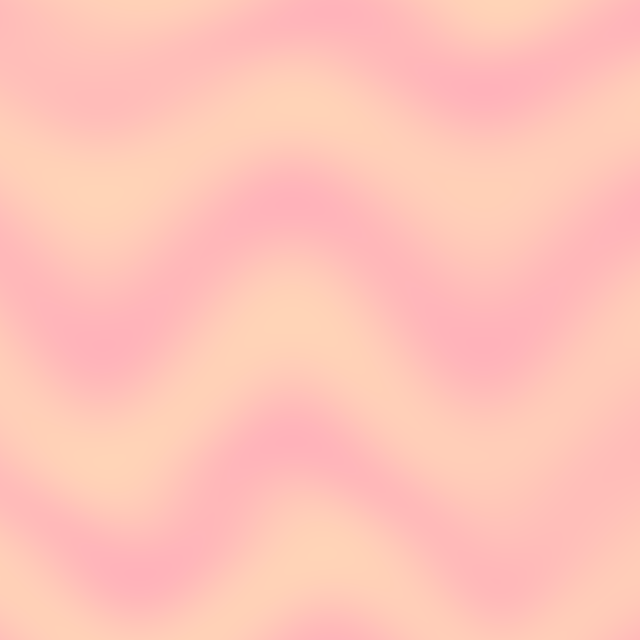
A Shadertoy shader for this background:

```glsl
#define PINK vec3(1.0, 0.698, 0.729)
#define PEACH vec3(1.0, 0.832, 0.718)
#define BAND_COUNT 2.9
#define BAND_SHIFT 0.727
#define WAVE_LENGTH 0.6
#define WAVE_START 0.157
#define WAVE_HEIGHT vec2(0.21, 0.30)
#define DRIFT 0.075
#define EDGE_SKEW 0.06
#define PEACH_BIAS 0.14
#define SLOPE_CONTRAST 0.74
#define RIGHT_DIM 0.12

const float TAU = 6.2831853;

// Soft elliptical patch, 1 at its centre
float softPatch(vec2 p, vec2 centre, vec2 radius) {
    vec2 d = (p - centre) / radius;
    return exp(-0.5 * dot(d, d));
}

// Band position in cycles; whole numbers are peach, halves are pink
float bandPhase(vec2 p, float wave) {
    float height = mix(WAVE_HEIGHT.x, WAVE_HEIGHT.y, smoothstep(0.2, 0.55, p.y));
    float drift = DRIFT * cos(TAU * (p.y - 0.28) / 0.76);
    float stretch = 0.12 * smoothstep(0.70, 0.95, p.y);
    return BAND_COUNT * p.y - BAND_SHIFT + drift - stretch - height * wave;
}

void mainImage(out vec4 fragColor, in vec2 fragCoord) {
    vec2 p = fragCoord / iResolution.xy;
    p.y = 1.0 - p.y; // depth below the top edge

    // Undulating bands, leaning right near the top and bottom
    float lean = smoothstep(0.12, 0.0, p.y) + smoothstep(0.70, 0.88, p.y);
    lean *= EDGE_SKEW * smoothstep(0.95, 0.6, p.x);
    float wave = cos(TAU * (p.x - lean - WAVE_START) / WAVE_LENGTH);
    float band = cos(TAU * bandPhase(p, wave));

    // Contrast peaks at crests and troughs
    band *= mix(SLOPE_CONTRAST, 1.0, wave * wave);

    // Calmer areas near two opposite corners and the side edges
    float calm = 0.58 * softPatch(p, vec2(0.15, 0.10), vec2(0.18, 0.075))
               + 0.52 * softPatch(p, vec2(0.86, 0.82), vec2(0.15, 0.09))
               + 0.40 * softPatch(p, vec2(1.0, 0.66), vec2(0.08, 0.10))
               + 0.25 * softPatch(p, vec2(0.0, 0.75), vec2(0.08, 0.15));
    band *= 1.0 - min(calm, 0.65);

    // Peach spreads wider than pink and dims toward the right
    float tone = 0.5 + 0.5 * (band + PEACH_BIAS * (1.0 - band * band));
    float right = smoothstep(0.5, 0.75, p.x) * smoothstep(0.03, 0.2, p.y);
    tone *= 1.0 - RIGHT_DIM * right;

    fragColor = vec4(mix(PINK, PEACH, clamp(tone, 0.0, 1.0)), 1.0);
}
```
